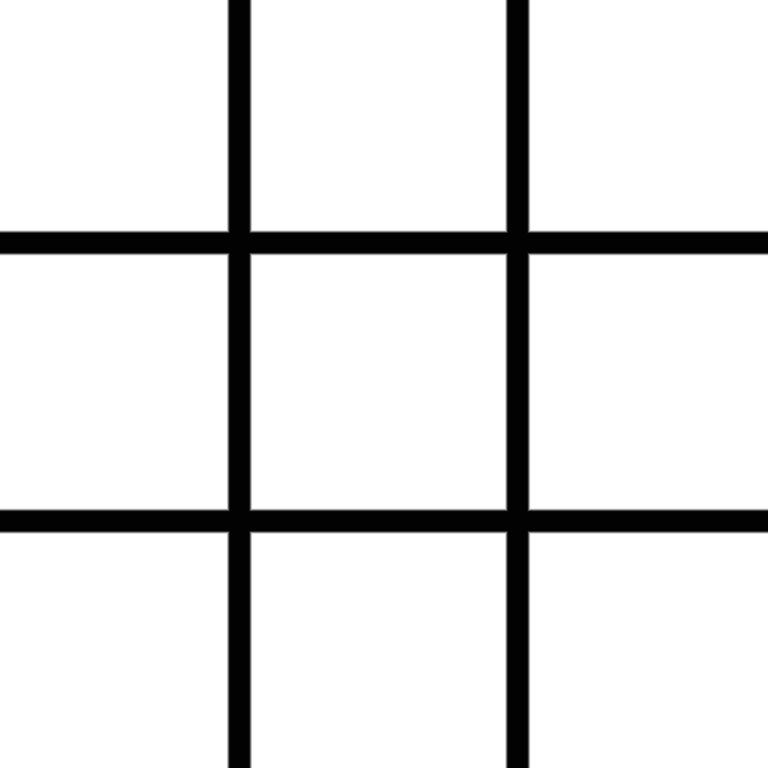
Write a Shadertoy shader that draws this pattern.

```glsl
#define PERIOD 0.3623
#define CROSSING vec2(0.3118, 0.3214)
#define LINE_WIDTH 0.0293
#define EDGE_SOFTNESS 0.0026
#define PAPER_COLOR vec3(1.0)
#define INK_COLOR vec3(0.008)

// Distance to the nearest repeated line along each axis
vec2 lineDistance(vec2 p) {
    vec2 cell = fract((p - CROSSING) / PERIOD + 0.5) - 0.5;
    return abs(cell) * PERIOD;
}

void mainImage(out vec4 fragColor, in vec2 fragCoord) {
    vec2 uv = fragCoord / iResolution.xy;

    // Signed distance to the union of both line families
    vec2 axisDistance = lineDistance(uv);
    float gridDistance = min(axisDistance.x, axisDistance.y) - 0.5 * LINE_WIDTH;

    // Soft edge, never narrower than the pixel footprint
    float softness = max(EDGE_SOFTNESS, 0.75 / min(iResolution.x, iResolution.y));
    float ink = 1.0 - smoothstep(-softness, softness, gridDistance);

    fragColor = vec4(mix(PAPER_COLOR, INK_COLOR, ink), 1.0);
}
```
